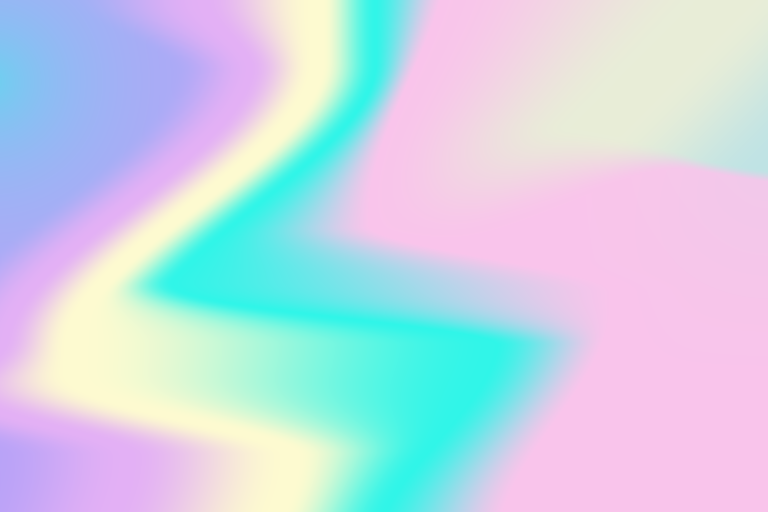
A Shadertoy shader for this background:

```glsl
// A soft pastel gradient that flows in S-shaped bands from blue to pink.
// Each band follows a contour x = f(depth) built from smooth ramps; colours
// blend between neighbouring contours, and a beige veil covers the upper right.

#define SKY_FALLOFF 4.5
#define BEND_START 0.12
#define BEND_END 0.68
#define BEND_SHARPNESS 1.4
#define VEIL_SLANT 1.0
#define VEIL_EDGE 0.335

const vec3 SKY       = vec3(0.42, 0.82, 0.94);
const vec3 VIOLET    = vec3(0.735, 0.63, 0.97);
const vec3 ORCHID    = vec3(0.89, 0.69, 0.96);
const vec3 CREAM     = vec3(0.992, 0.98, 0.815);
const vec3 TURQUOISE = vec3(0.19, 0.96, 0.91);
const vec3 PINK      = vec3(0.975, 0.77, 0.92);
const vec3 BEIGE     = vec3(0.91, 0.93, 0.845);
const vec3 MINT      = vec3(0.75, 0.89, 0.895);

// Linear position of x between two contours, limited to 0..1.
float between(float a, float b, float x) {
    return clamp((x - a) / (b - a), 0.0, 1.0);
}

// Smooth ramp with a late, tighter start.
float lateRamp(float a, float b, float x) {
    return pow(smoothstep(a, b, x), BEND_SHARPNESS);
}

// Contours: horizontal place of each band at a depth below the top edge.
float creamContour(float depth) {
    return 0.63 - 0.48 * smoothstep(BEND_START, BEND_END, depth)
         + 0.43 * lateRamp(0.72, 0.89, depth)
         - 0.05 * smoothstep(0.9, 1.1, depth);
}

float turquoiseContour(float depth) {
    return 0.735 - 0.46 * smoothstep(BEND_START, BEND_END, depth)
         + 0.70 * lateRamp(0.54, 0.675, depth)
         - 0.235 * smoothstep(0.66, 1.06, depth);
}

float pinkContour(float depth) {
    return 0.875 - 0.155 * smoothstep(-0.1, 0.42, depth)
         + 0.47 * smoothstep(0.44, 0.57, depth)
         - 0.215 * smoothstep(0.6, 1.05, depth);
}

float orchidContour(float depth) {
    return creamContour(depth) - 0.23 + 0.09 * smoothstep(0.0, 0.14, depth)
         - 0.19 * smoothstep(0.66, 0.84, depth);
}

float violetContour(float depth) {
    return orchidContour(depth) - 0.20 + 0.11 * smoothstep(0.0, 0.14, depth)
         - 0.12 * smoothstep(0.6, 0.9, depth);
}

// Main bands, from the left glow to the pink field.
vec3 flowingBands(float x, float depth) {
    float violet = violetContour(depth);
    float orchid = orchidContour(depth);
    float cream = creamContour(depth);
    float turquoise = turquoiseContour(depth);
    float pink = pinkContour(depth);

    float skyGlow = exp(-SKY_FALLOFF * length(vec2(x + 0.02, depth - 0.16)));
    vec3 color = mix(VIOLET, SKY, skyGlow);
    color = mix(color, ORCHID, smoothstep(violet - 0.06, orchid, x));
    color = mix(color, CREAM, smoothstep(orchid, cream - 0.02, x));
    color = mix(color, TURQUOISE, smoothstep(cream, turquoise, x));

    float toPink = between(turquoise, pink, x);
    float eased = toPink * toPink * (3.0 - 2.0 * toPink);
    return mix(color, PINK, mix(toPink, eased, 0.5));
}

// Beige and mint veil: soft at its left, crisp along its lower right edge.
vec3 addVeil(vec3 color, float x, float depth) {
    float ridge = 1.37 - VEIL_SLANT * depth;
    float start = pinkContour(depth);
    float beige = smoothstep(start, max(ridge, start + 0.2), x);
    vec3 veil = mix(BEIGE, MINT, smoothstep(0.1, 0.45, x - ridge));

    float edge = VEIL_EDGE + 0.14 * (1.0 - smoothstep(0.85, 1.35, x))
               + 0.03 * smoothstep(1.3, 1.55, x);
    float softness = 0.03 + 0.2 * (1.0 - smoothstep(0.9, 1.4, x));
    float cover = 1.0 - smoothstep(edge - softness, edge, depth);

    // A faint warm tint lingers under the crisp edge.
    float tint = 0.12 * smoothstep(1.1, 1.5, x) * (1.0 - smoothstep(0.3, 0.75, depth));
    return mix(color, veil, beige * max(cover, tint));
}

void mainImage(out vec4 fragColor, in vec2 fragCoord) {
    vec2 p = fragCoord / iResolution.y;
    float depth = 1.0 - p.y;
    vec3 color = flowingBands(p.x, depth);
    fragColor = vec4(addVeil(color, p.x, depth), 1.0);
}
```
